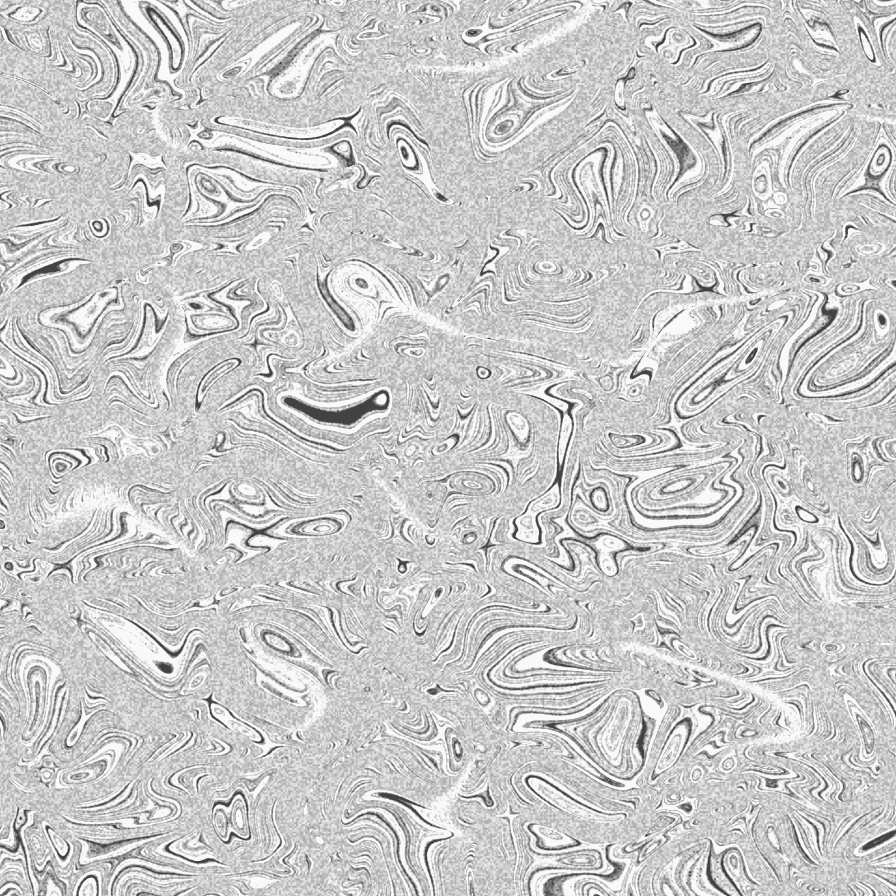
Reproduce this texture procedurally as a three.js fragment shader.

```glsl
varying vec2 vUv;

// Relief, in cells per canvas
const vec2 RELIEF_SCALE = vec2(5.0, 6.4);
const float WARP = 0.38;
const float OCTAVE_GAIN = 0.4;
const float FOLD_SCALE = 0.62;
const float FOLD_HEIGHT = 0.9;
const float SLOPE_STEP = 0.0008;

// Strata, in cells per unit of height
const float STRATA_SCALE = 40.0;
const float FINEST_CELLS = 280.0;
const float FADED_CELLS = 680.0;

// Ink
const float BASE_INK = 0.205;
const float STRATA_INK = 1.15;
const float GRAIN_SCALE = 480.0;
const float GRAIN_INK = 0.27;
const float SPECK_SCALE = 250.0;
const float SPECK_INK = 0.28;
const float FLAT_LIGHT = 0.08;
const float FOLD_LIGHT = 0.2;
const float MIN_INK = 0.025;
const float MAX_INK = 0.74;

float hash11(float x) {
  x = fract(x * 0.1031);
  x *= x + 33.33;
  return fract(x * (x + x));
}

float hash21(vec2 p) {
  vec3 q = fract(p.xyx * 0.1031);
  q += dot(q, q.yzx + 33.33);
  return fract((q.x + q.y) * q.z);
}

vec2 fade(vec2 f) {
  return f * f * f * (f * (f * 6.0 - 15.0) + 10.0);
}

// Gradient noise on a line, free of broad drifts
float lineNoise(float x) {
  float i = floor(x), f = x - i;
  float left = (2.0 * hash11(i) - 1.0) * f;
  float right = (2.0 * hash11(i + 1.0) - 1.0) * (f - 1.0);
  return 1.6 * mix(left, right, smoothstep(0.0, 1.0, f));
}

float valueNoise(vec2 p) {
  vec2 i = floor(p), u = fade(p - i);
  float low = mix(hash21(i), hash21(i + vec2(1.0, 0.0)), u.x);
  float high = mix(hash21(i + vec2(0.0, 1.0)), hash21(i + 1.0), u.x);
  return mix(low, high, u.y) - 0.5;
}

float corner(vec2 cell, vec2 offset) {
  float angle = 6.28319 * hash21(cell);
  return dot(vec2(cos(angle), sin(angle)), offset);
}

float gradientNoise(vec2 p) {
  vec2 i = floor(p), f = p - i, u = fade(f), e = vec2(1.0, 0.0);
  float low = mix(corner(i, f), corner(i + e, f - e), u.x);
  float high = mix(corner(i + e.yx, f - e.yx), corner(i + 1.0, f - 1.0), u.x);
  return 1.4 * mix(low, high, u.y);
}

// Warped hills with sharp folds: x is height, y is closeness to a fold
vec2 relief(vec2 uv) {
  vec2 p = uv * RELIEF_SCALE + 20.0;
  p += WARP * vec2(gradientNoise(p * 1.3 + 41.0), gradientNoise(p * 1.3 + 73.0));
  float height = 0.0, gain = 1.0;
  vec2 q = p;
  for (int i = 0; i < 3; i++) {
    height += gain * gradientNoise(q);
    q = q * 2.1 + 17.3;
    gain *= OCTAVE_GAIN;
  }
  float crease = abs(gradientNoise(p * FOLD_SCALE + 90.0));
  float strength = smoothstep(-0.1, 0.4, gradientNoise(p * 0.8 + 130.0));
  height += FOLD_HEIGHT * strength * sqrt(crease + 0.002);
  return vec2(height, strength * (1.0 - smoothstep(0.0, 0.05, crease)));
}

// Layers of line noise along height, each fading where too fine to draw
float strata(float height, float slope) {
  float sum = 0.0, scale = STRATA_SCALE, weight = 0.75;
  for (int i = 0; i < 3; i++) {
    float visible = 1.0 - smoothstep(FINEST_CELLS, FADED_CELLS, slope * scale);
    sum += weight * visible * lineNoise(height * scale + 300.4 + 57.3 * float(i));
    scale *= 2.03;
    weight *= 0.8;
  }
  return sum;
}

float specks(vec2 uv) {
  vec2 p = uv * SPECK_SCALE, cell = floor(p);
  vec2 center = 0.3 + 0.4 * vec2(hash21(cell + 11.0), hash21(cell + 29.0));
  float spot = 1.0 - smoothstep(0.12, 0.4, length(p - cell - center));
  return spot * step(0.8, hash21(cell));
}

void main() {
  vec2 land = relief(vUv);
  float dx = relief(vUv + vec2(SLOPE_STEP, 0.0)).x - land.x;
  float dy = relief(vUv + vec2(0.0, SLOPE_STEP)).x - land.x;
  float slope = length(vec2(dx, dy)) / SLOPE_STEP;
  float flatness = 1.0 - smoothstep(1.0, 4.0, slope);

  float ink = BASE_INK + STRATA_INK * strata(land.x, slope);
  ink += GRAIN_INK * valueNoise(vUv * GRAIN_SCALE);
  ink += flatness * (SPECK_INK * specks(vUv) - FLAT_LIGHT);
  ink -= FOLD_LIGHT * land.y;
  gl_FragColor = vec4(vec3(1.0 - clamp(ink, MIN_INK, MAX_INK)), 1.0);
}
```
